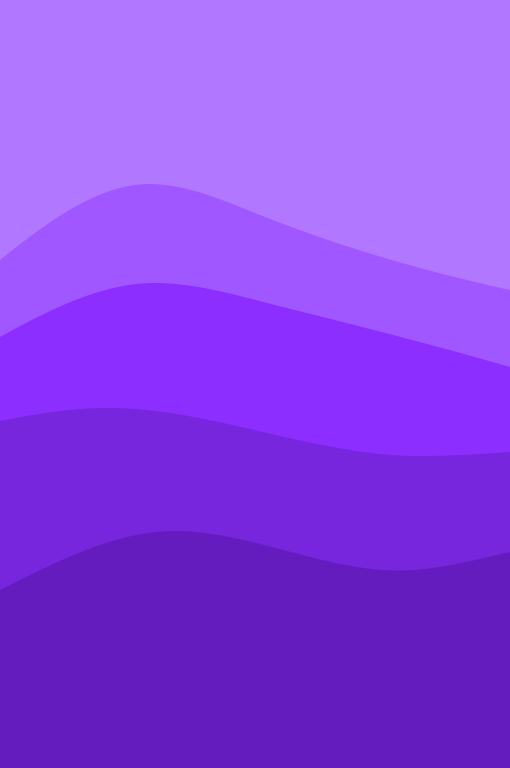
A WebGL 2 fragment shader for this background:

```glsl
#version 300 es
precision highp float;

uniform vec2 u_resolution;
out vec4 fragColor;

// Cubic between two knots, each given as (x, height, slope)
float hermite(vec3 a, vec3 b, float x) {
    float span = b.x - a.x;
    float t = clamp((x - a.x) / span, 0.0, 1.0);
    float s = 1.0 - t;
    float rise = mix(a.y, b.y, t * t * (3.0 - 2.0 * t));
    return rise + span * t * s * (a.z * s - b.z * t);
}

// Smooth ridge line: left border, crest, shoulder, right border
float ridge(vec2 left, vec2 crest, vec3 shoulder, vec2 right, float x) {
    vec3 top = vec3(crest, 0.0);
    if (x < crest.x) return hermite(vec3(0.0, left), top, x);
    if (x < shoulder.x) return hermite(top, shoulder, x);
    return hermite(shoulder, vec3(1.0, right), x);
}

// Fill everything below a ridge with a one-pixel soft edge
vec3 fillBelow(vec3 base, vec3 tint, float height, float y, float pixel) {
    return mix(base, tint, clamp((height - y) / pixel + 0.5, 0.0, 1.0));
}

void main() {
    vec2 uv = gl_FragCoord.xy / u_resolution;
    float pixel = 1.0 / u_resolution.y;

    // Palette from sky to foreground
    const vec3 SKY    = vec3(0.700, 0.467, 1.000);
    const vec3 LILAC  = vec3(0.633, 0.340, 1.000);
    const vec3 VIOLET = vec3(0.545, 0.180, 1.000);
    const vec3 PURPLE = vec3(0.467, 0.149, 0.867);
    const vec3 INDIGO = vec3(0.396, 0.110, 0.745);

    // Ridge heights, back to front
    float far = ridge(vec2(0.6615, 0.533), vec2(0.293, 0.7604),
                      vec3(0.500, 0.7227, -0.267), vec2(0.6224, -0.147), uv.x);
    float middle = ridge(vec2(0.5612, 0.367), vec2(0.303, 0.6315),
                         vec3(0.547, 0.6016, -0.167), vec2(0.5221, -0.193), uv.x);
    float near = ridge(vec2(0.4518, 0.133), vec2(0.211, 0.4688),
                       vec3(0.820, 0.4063, 0.0), vec2(0.4115, 0.053), uv.x);
    float front = ridge(vec2(0.2318, 0.333), vec2(0.342, 0.3086),
                        vec3(0.781, 0.2572, 0.0), vec2(0.2812, 0.147), uv.x);

    // Layer the hills
    vec3 color = SKY;
    color = fillBelow(color, LILAC, far, uv.y, pixel);
    color = fillBelow(color, VIOLET, middle, uv.y, pixel);
    color = fillBelow(color, PURPLE, near, uv.y, pixel);
    color = fillBelow(color, INDIGO, front, uv.y, pixel);

    fragColor = vec4(color, 1.0);
}
```
